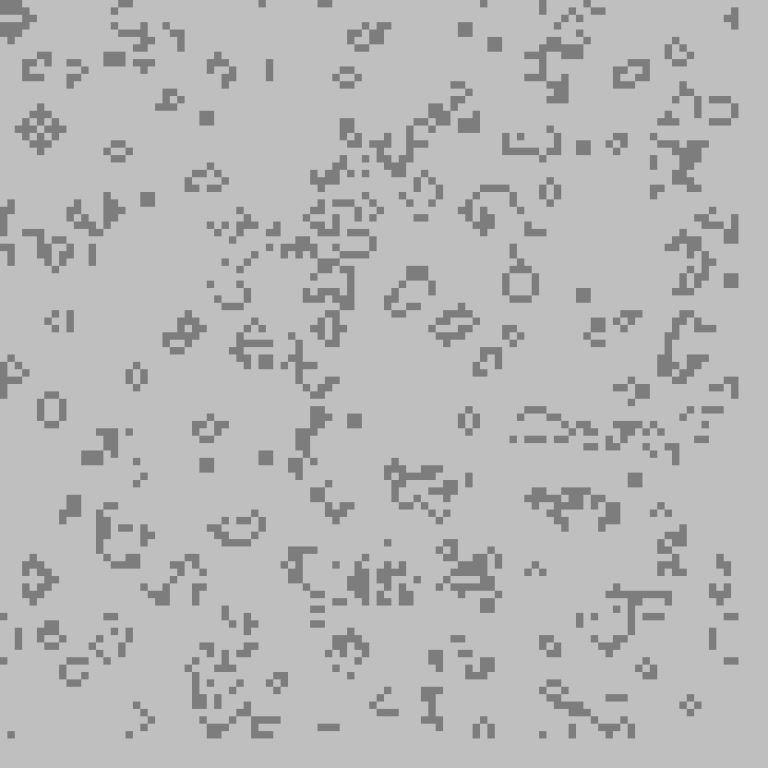
A WebGL 2 fragment shader for this pattern:

```glsl
#version 300 es
precision highp float;
precision highp int;
// Draws a cellular automaton board: dark square cells in loose clusters on light grey.
// Each pixel seeds a window of random cells, packed one row per uint, and runs
// birth-on-3, survive-on-2-or-3 rules with bitwise adders to find the cells around it.

#define GRID 104.0        // cells across the canvas
#define BOARD 100.0       // cells across the live board, from the top left
#define GENERATIONS 10    // steps from the random seeding, at most 15
#define DENSITY 0.2       // share of live cells in the seeding
#define SEED 3.7
#define DEAD_COLOR vec3(0.75)
#define LIVE_COLOR vec3(0.49)

uniform vec2 u_resolution;
out vec4 fragColor;

// The 2x2 cells around a pixel, plus one ring of neighbours per generation
const int SPAN = 2 * GENERATIONS + 2;
uint rows[SPAN + 1];      // the last row stays empty as padding

float hash(vec2 p) {
    return fract(sin(dot(p, vec2(127.1, 311.7)) + SEED) * 43758.5453);
}

// Adds three bits in every column: x holds the ones, y the twos
uvec2 addBits(uint a, uint b, uint c) {
    return uvec2(a ^ b ^ c, (a & b) | (c & (a ^ b)));
}

uvec2 sumAcross(uint row) {
    return addBits(row << 1, row, row >> 1);
}

// Random start; the board wraps around at its borders
void seedWindow(vec2 origin) {
    for (int y = 0; y < SPAN; y++) {
        uint row = 0u;
        for (int x = 0; x < SPAN; x++) {
            vec2 cell = mod(origin + vec2(x, y), BOARD);
            if (hash(cell) < DENSITY) row |= 1u << uint(x);
        }
        rows[y] = row;
    }
    rows[SPAN] = 0u;
}

// One generation: a cell lives if its 3x3 block holds 3, or 4 with itself alive
void advance() {
    uvec2 above = uvec2(0u);
    uvec2 here = sumAcross(rows[0]);
    for (int y = 0; y < SPAN; y++) {
        uvec2 below = sumAcross(rows[y + 1]);
        uvec2 ones = addBits(above.x, here.x, below.x);
        uvec2 twos = addBits(above.y, here.y, below.y);
        uint bit1 = twos.x ^ ones.y;
        uint bit2 = twos.y ^ (twos.x & ones.y);
        uint three = ones.x & bit1 & ~bit2;
        uint four = ~ones.x & ~bit1 & bit2;
        rows[y] = three | (rows[y] & four);
        above = here;
        here = below;
    }
}

// State of one of the four central cells; everything off the board is dead
float alive(vec2 corner, ivec2 offset) {
    vec2 cell = corner + vec2(offset);
    if (any(lessThan(cell, vec2(0.0))) || any(greaterThanEqual(cell, vec2(BOARD)))) return 0.0;
    return float((rows[GENERATIONS + offset.y] >> uint(GENERATIONS + offset.x)) & 1u);
}

void main() {
    // Cell coordinates, counted down from the top left
    vec2 uv = gl_FragCoord.xy / u_resolution;
    vec2 p = vec2(uv.x, 1.0 - uv.y) * GRID;
    vec2 corner = floor(p - 0.5);

    seedWindow(corner - float(GENERATIONS));
    for (int i = 0; i < GENERATIONS; i++) advance();

    // Blend the four nearest cells by how much of the pixel each one covers
    vec2 pixelsPerCell = u_resolution / GRID;
    vec2 cover = clamp((fract(p - 0.5) - 0.5) * pixelsPerCell + 0.5, 0.0, 1.0);
    float upper = mix(alive(corner, ivec2(0, 0)), alive(corner, ivec2(1, 0)), cover.x);
    float lower = mix(alive(corner, ivec2(0, 1)), alive(corner, ivec2(1, 1)), cover.x);

    fragColor = vec4(mix(DEAD_COLOR, LIVE_COLOR, mix(upper, lower, cover.y)), 1.0);
}
```
